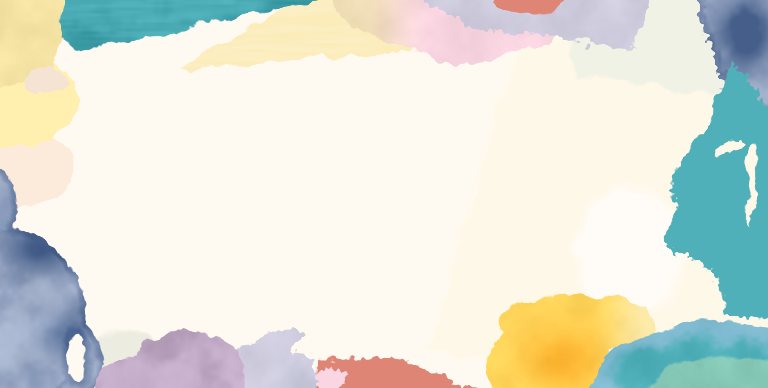
Reproduce this background procedurally as a WebGL 2 fragment shader.

```glsl
#version 300 es
precision highp float;
// Watercolour washes and torn brush marks framing a blank cream sheet.
uniform vec2 u_resolution;
out vec4 outColor;

const vec3 CREAM = vec3(1, .98, .947);
const vec3 TEAL = vec3(.31, .69, .73);
const vec3 NAVY = vec3(.27, .37, .54);
const vec3 MIST = vec3(.66, .71, .81);
const vec3 LAVENDER = vec3(.81, .8, .87);
const vec3 CORAL = vec3(.87, .52, .46);
const vec3 LEMON = vec3(.98, .91, .66);
const vec3 PEACH = vec3(.99, .92, .86);
const vec3 PINK = vec3(.98, .84, .89);
const vec3 SAGE = vec3(.945, .95, .9);

float hash(vec2 p) {
  vec3 q = fract(p.xyx * .1031);
  q += dot(q, q.yzx + 33.33);
  return fract((q.x + q.y) * q.z);
}

float noise(vec2 p) {
  vec2 i = floor(p), f = fract(p), e = vec2(0, 1);
  f = f * f * (3. - 2. * f);
  return mix(mix(hash(i), hash(i + e.yx), f.x),
             mix(hash(i + e), hash(i + e.yy), f.x), f.y);
}

float fbm(vec2 p) {
  float sum = 0., amp = .5;
  for (int i = 0; i < 4; i++) {
    sum += amp * noise(p);
    p = 2. * p.yx + 7.3;
    amp *= .5;
  }
  return sum;
}

// Signed distances, negative inside; shape.xy is the center, shape.zw the radii
float ellipse(vec2 p, vec4 shape) {
  vec2 q = (p - shape.xy) / shape.zw;
  float k = length(q);
  return k * (k - 1.) / max(length(q / shape.zw), .001);
}

float stroke(vec2 p, vec4 ends, float ra, float rb) {
  vec2 a = p - ends.xy, b = ends.zw - ends.xy;
  float h = clamp(dot(a, b) / dot(b, b), 0., 1.);
  return length(a - b * h) - mix(ra, rb, h);
}

float edge(vec2 p, vec2 a, vec2 b) {
  vec2 d = normalize(b - a);
  return dot(p - a, vec2(-d.y, d.x));
}

// Convex quad, two corners per vector in clockwise order
float quad(vec2 p, vec4 m, vec4 n) {
  return max(max(edge(p, m.xy, m.zw), edge(p, m.zw, n.xy)),
             max(edge(p, n.xy, n.zw), edge(p, n.zw, m.xy)));
}

float glow(vec2 p, vec4 shape) {
  vec2 q = (p - shape.xy) / shape.zw;
  return exp(-dot(q, q));
}

void paint(inout vec3 col, vec3 ink, float d, float soft) {
  col = mix(ink, col, smoothstep(-soft, soft, d));
}

void main() {
  vec2 uv = gl_FragCoord.xy / u_resolution.y;
  float aa = .8 / u_resolution.y;
  float grain = .1 * fbm(uv * 14.) - .047;
  float blot = smoothstep(.3, .65, fbm(uv * 9. + 20.));
  vec2 p = uv + .045 * (vec2(fbm(uv * 22.), fbm(uv * 22. + 40.)) - .47);
  vec2 torn = p + .014 * (noise(uv * 110.) - .5);

  // Faint washes on the paper
  vec3 col = CREAM;
  paint(col, vec3(.997, .973, .91), quad(p, vec4(1.34, .9, 2.1, .9), vec4(2.1, -.1, 1.1, .1)), .012);
  paint(col, vec3(1, .987, .967), ellipse(p, vec4(1.62, .35, .14, .17)), .02);
  paint(col, SAGE, quad(p, vec4(1.45, 1.1, 2.1, 1.1), vec4(2.1, .71, 1.48, .81)), .006);
  paint(col, SAGE - .02, ellipse(p, vec4(.33, .09, .11, .05)), .01);

  // Upper left: peach and lemon
  paint(col, PEACH, ellipse(p, vec4(.04, .57, .155, .1)), aa);
  paint(col, LEMON + .03, ellipse(p, vec4(.05, .74, .145, .12)), aa);
  paint(col, LEMON - .02 + grain, quad(p, vec4(-.1, 1.1, .19, 1.1), vec4(.14, .81, -.1, .75)), aa);
  paint(col, PEACH - .03, ellipse(p, vec4(.12, .79, .05, .03)), aa);

  // Upper edge: lemon, teal, pink, lavender and coral
  float rub = noise(uv * vec2(12, 130));
  paint(col, mix(LEMON, CREAM, .2 + .2 * rub), quad(p, vec4(.8, 1.02, 1.03, 1.02), vec4(1.06, .87, .46, .825)), aa);
  vec3 wet = mix(TEAL - .12, TEAL + .03, .6 * blot + .3 * rub);
  paint(col, wet, quad(p, vec4(.17, 1.1, .85, 1.01), vec4(.21, .865, .15, .91)), aa);
  float ribbon = min(stroke(p, vec4(.94, 1, 1.18, .905), .08, .07), stroke(p, vec4(1.18, .905, 1.4, .895), .07, .02));
  paint(col, mix(mix(PEACH, LEMON, .5) - .04, PINK, smoothstep(.92, 1.12, uv.x)) + grain, ribbon, aa);
  paint(col, LAVENDER + grain, quad(torn, vec4(1.04, 1.03, 1.7, 1.03), vec4(1.63, .875, 1.2, .93)), aa);
  paint(col, CORAL, ellipse(p, vec4(1.365, 1, .1, .035)), aa);

  // Right edge: ink wash above a torn teal sheet with scratches
  float ink = quad(torn, vec4(1.79, 1.05, 2.1, 1.05), vec4(2.1, .66, 1.84, .8));
  float depth = glow(uv, vec4(1.92, .92, .08, .09)) + .3 * blot + .3 * smoothstep(-.025, 0., ink);
  paint(col, mix(MIST, NAVY, min(depth, 1.)), ink, aa);
  float sheet = min(quad(torn, vec4(1.88, .84, 2.1, .62), vec4(2.1, .13, 1.706, .37)), ellipse(torn, vec4(1.82, .5, .085, .15)));
  sheet = min(sheet, quad(torn, vec4(1.86, .4, 2.1, .4), vec4(2.1, .19, 1.865, .185)));
  float scratch = min(stroke(p, vec4(1.939, .61, 1.93, .42), .015, .003), stroke(torn, vec4(1.86, .61, 1.89, .63), .01, .018));
  paint(col, TEAL, max(sheet, -scratch), aa);

  // Lower left: pooled navy wash
  float pool = min(ellipse(p, vec4(.02, .17, .21, .245)), ellipse(p, vec4(0, .47, .04, .09)));
  pool = min(pool, stroke(p, vec4(.2, .17, .25, .07), .025, .025));
  pool = min(pool, stroke(p, vec4(.25, .07, .18, -.02), .025, .04));
  pool = max(pool, -ellipse(p, vec4(.2, .075, .02, .06)));
  depth = glow(uv, vec4(.1, .36, .07, .05)) + glow(uv, vec4(.17, .13, .06, .06));
  depth = .7 * depth + .35 * blot + .35 * smoothstep(-.025, 0., pool);
  paint(col, mix(MIST, NAVY, min(depth, 1.)) + grain, pool, aa);

  // Lower edge: lavender, mauve and coral
  float haze = min(ellipse(torn, vec4(.73, 0, .11, .09)), stroke(torn, vec4(.64, .04, .75, .125), .07, .025));
  paint(col, mix(LAVENDER, MIST, .3 * blot) + grain, haze, aa);
  float mauve = min(ellipse(p, vec4(.48, .03, .15, .125)), ellipse(p, vec4(.37, 0, .13, .085)));
  paint(col, vec3(.78, .69, .8) - .1 * blot + grain, mauve, aa);
  paint(col, CORAL, quad(torn, vec4(.83, .07, 1.03, .08), vec4(1.23, -.01, .8, -.05)), aa);
  paint(col, PINK, ellipse(torn, vec4(.85, .015, .04, .035)), aa);

  // Lower right: sunny wash under blue and green arcs
  float sun = min(ellipse(p, vec4(1.49, .165, .2, .077)), ellipse(p, vec4(1.42, .04, .165, .14)));
  vec3 gold = mix(vec3(1, .84, .36), vec3(.99, .71, .19), glow(uv, vec4(1.45, .07, .1, .09)));
  paint(col, mix(gold, LEMON, smoothstep(1.52, 1.68, uv.x)) + grain, sun, aa);
  float arc = ellipse(p, vec4(1.85, -.02, .33, .19));
  paint(col, mix(TEAL, vec3(.5, .73, .82), smoothstep(-.07, -.02, arc + grain)) + grain, arc, aa);
  paint(col, vec3(.53, .79, .72) + grain, ellipse(p, vec4(1.9, -.02, .23, .1)), .006);

  outColor = vec4(clamp(col, 0., 1.), 1);
}
```
